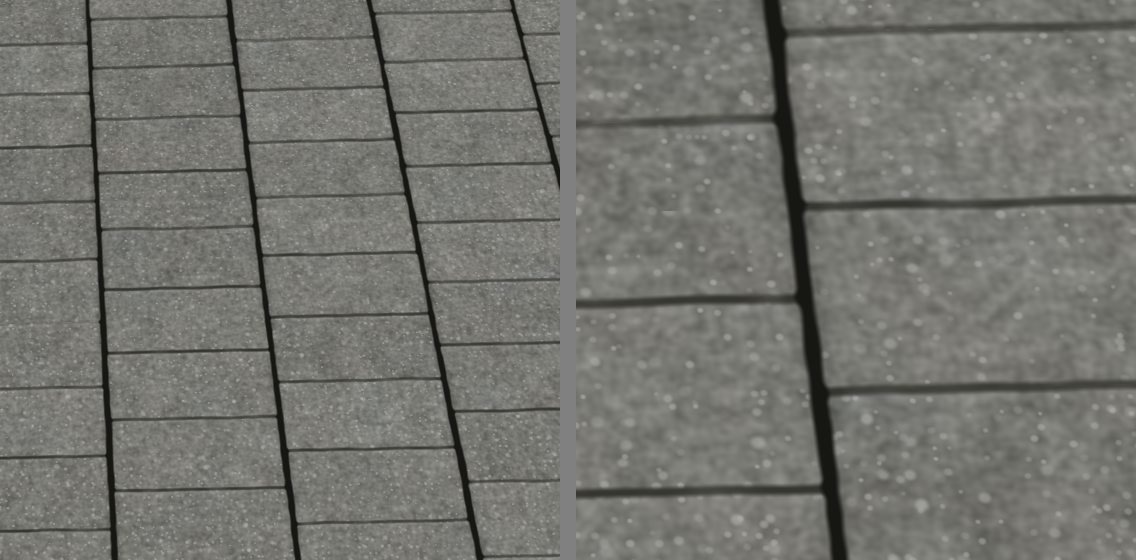
Left: the whole. Right: its middle third, enlarged.
Give the GLSL for this texture, as a Shadertoy shader.

```glsl
// Weathered grey paving bricks in staggered columns, receding with mild perspective.

const vec3 STONE = vec3(0.472, 0.472, 0.450);
const vec3 JOINT = vec3(0.210, 0.210, 0.190);
const vec3 GAP   = vec3(0.085, 0.085, 0.070);
const vec3 FLECK = vec3(0.700, 0.705, 0.690);

const float ROW_DENSITY = 3.034;   // rows per unit of perspective depth
const float FAR_WIDTH = 0.2526;    // brick width at the top edge
const float WIDTH_GROWTH = 0.073;  // extra width at the bottom edge

vec2 hash2(vec2 p) {
    vec3 q = fract(p.xyx * vec3(0.1031, 0.1030, 0.0973));
    q += dot(q, q.yzx + 33.33);
    return fract((q.xx + q.yz) * q.zy);
}

float cornerSlope(vec2 cell, vec2 corner, vec2 f) {
    return dot(hash2(cell + corner) * 2.0 - 1.0, f - corner);
}

float gradientNoise(vec2 p) {
    vec2 i = floor(p), f = p - i;
    vec2 w = f * f * f * (f * (f * 6.0 - 15.0) + 10.0);
    float low  = mix(cornerSlope(i, vec2(0, 0), f), cornerSlope(i, vec2(1, 0), f), w.x);
    float high = mix(cornerSlope(i, vec2(0, 1), f), cornerSlope(i, vec2(1, 1), f), w.x);
    return mix(low, high, w.y);
}

// Soft stone chips, at most one in each cell
float flecks(vec2 p, float density) {
    vec2 cell = floor(p);
    vec2 centre = 0.3 + 0.4 * hash2(cell + 17.0);
    vec2 chance = hash2(cell + 71.0);
    float radius = mix(0.17, 0.32, chance.y);
    float spot = 1.0 - smoothstep(radius * 0.3, radius, length(p - cell - centre));
    return spot * step(chance.x, density) * mix(0.35, 1.0, hash2(cell + 5.0).x);
}

// Mottled, speckled face of one brick
vec3 brickFace(vec2 surface, vec2 id, float depth) {
    vec2 rnd = hash2(id + 40.0);
    vec2 p = surface + id * 7.3;
    float grain = 0.075 * gradientNoise(p * 6.0)
                + 0.110 * gradientNoise(p * 23.0)
                + 0.090 * gradientNoise(p * 47.0);
    vec3 warmth = vec3(0.012, -0.002, -0.008) * gradientNoise(p * 3.0 + 9.0);
    vec3 col = STONE + (rnd.x - 0.5) * 0.035 + grain + warmth;

    float density = mix(0.14, 0.34, depth) + 0.16 * (rnd.y - 0.5);
    for (int i = 0; i < 3; i++) {
        float layer = float(i);
        float spot = flecks(p * (15.0 + 6.0 * layer) + layer * 31.7, density);
        col = mix(col, FLECK, spot * 0.60);
    }
    return col;
}

void mainImage(out vec4 fragColor, in vec2 fragCoord) {
    vec2 uv = fragCoord / iResolution.xy;
    float depth = 1.0 - uv.y;

    // Columns: seams fan out towards the bottom
    float width = FAR_WIDTH + WIDTH_GROWTH * depth;
    float sway = 0.0022 * gradientNoise(uv * vec2(5.0, 9.0));
    float u = (uv.x + sway - 0.155 - 0.051 * depth) / width + 1.0;
    float column = floor(u) - 1.0;
    float across = fract(u);

    // Rows: slightly tilted, staggered from column to column
    float tilted = depth + 0.0065 * (across - 0.5)
                 + 0.0022 * gradientNoise(uv * 16.0 + column * 3.0);
    float rowWidth = FAR_WIDTH + WIDTH_GROWTH * tilted;
    float v = ROW_DENSITY * tilted / rowWidth - 0.94 + 0.562 * (column + 1.0);
    float rowHeight = width * width / (ROW_DENSITY * FAR_WIDTH);
    vec2 id = vec2(column + 1.0, floor(v));

    // Distances to the joints, in canvas units
    float seamDist = min(across, 1.0 - across) * width;
    float line = floor(v + 0.5);
    float belowLine = (v - line) * rowHeight;
    float lineDist = abs(belowLine);

    vec3 col = brickFace(vec2(u, v * 0.45), id, depth);

    // Worn bevels: a pale top edge and shade beside the seams
    col += 0.030 * smoothstep(0.002, 0.005, belowLine)
                 * (1.0 - smoothstep(0.005, 0.011, belowLine));
    col *= 1.0 - 0.12 * (1.0 - smoothstep(0.003, 0.016, seamDist));

    // Thin row joints, fainter far away, with one nearly closed
    float strength = mix(0.65, 1.0, hash2(vec2(id.x, line) + 90.0).x)
                   * mix(0.65, 1.0, smoothstep(0.0, 0.35, depth));
    strength *= 1.0 + 0.5 * gradientNoise(uv * 30.0);
    strength += 0.3 * (1.0 - smoothstep(0.004, 0.022, seamDist));
    if (id.x == 0.0 && line == 5.0) strength *= 0.15;
    float joint = 1.0 - smoothstep(0.0006, 0.0046, lineDist);
    col = mix(col, JOINT, joint * clamp(strength, 0.0, 1.0));

    // Wide dark column seams, stepping from brick to brick
    float halfGap = mix(0.0040, 0.0056, depth)
                  + 0.0026 * (hash2(id + 13.0).y - 0.5)
                  + 0.0020 * gradientNoise(uv * 45.0);
    halfGap += 0.002 * (1.0 - smoothstep(0.0, 0.007, lineDist));
    float gap = 1.0 - smoothstep(halfGap - 0.0022, halfGap + 0.0022, seamDist);
    col = mix(col, GAP, gap);

    fragColor = vec4(clamp(col, 0.0, 1.0), 1.0);
}
```
